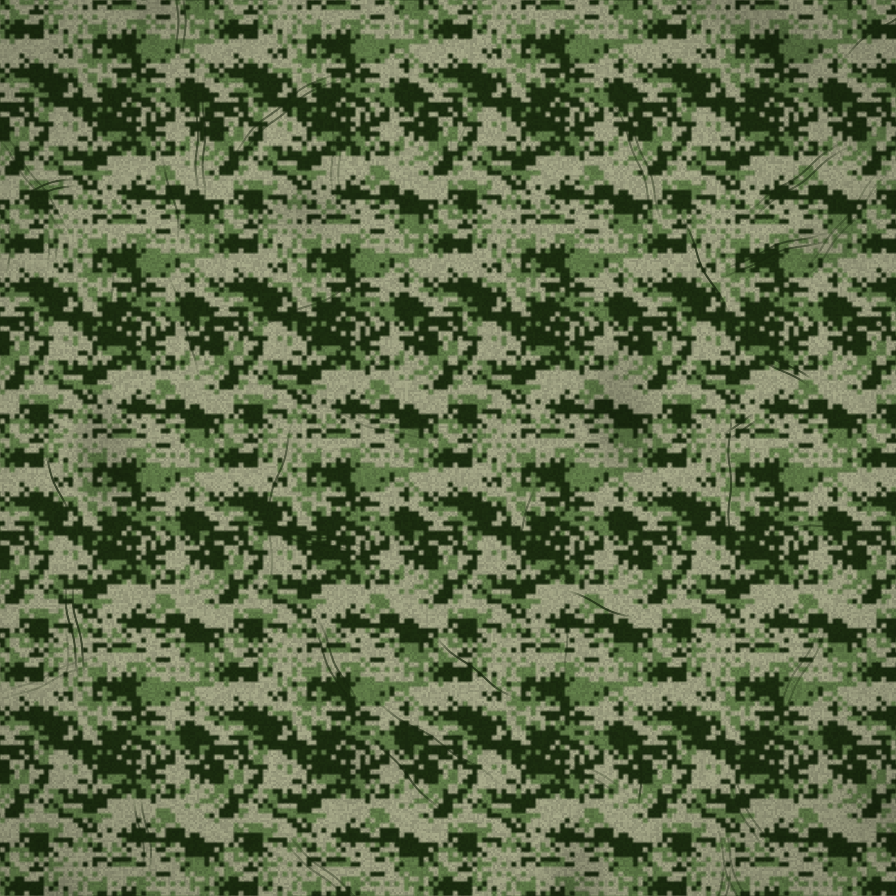
Reproduce this texture procedurally as a WebGL 2 fragment shader.

```glsl
#version 300 es
precision highp float;
// Worn digital camouflage cloth: small square cells take their colour from two
// wrapped layers of cellular noise, looked up with a jitter for ragged edges.
// Thread grain, smudges, thin creases and a soft edge shade are laid over it.

uniform vec2 u_resolution;
out vec4 outColor;

const float TAU = 6.2831853;
const float CELLS = 184.0;      // square cells across the canvas
const float TILE = 44.0;        // cells in one repeat of the print
const float THREADS = 400.0;    // threads across the canvas
const int CREASES = 48;

const vec3 DARK = vec3(0.11, 0.18, 0.065);
const vec3 GREEN = vec3(0.38, 0.49, 0.285);
const vec3 SAND = vec3(0.635, 0.645, 0.52);

float hash(vec2 p, float salt) {
    vec3 q = fract(vec3(p.xyx) * vec3(0.1031, 0.1030, 0.0973) + salt * 0.137);
    q += dot(q, q.yzx + 33.33);
    return fract((q.x + q.y) * q.z);
}

// Value of the seed nearest to p, on a grid that wraps with the tile.
float patchValue(vec2 p, vec2 grid, float salt) {
    vec2 q = p / TILE * grid;
    vec2 base = floor(q);
    float nearest = 1e3, value = 0.0;
    for (int j = -1; j <= 1; j++) {
        for (int i = -1; i <= 1; i++) {
            vec2 site = base + vec2(i, j);
            vec2 id = mod(site, grid);
            vec2 seed = vec2(hash(id, salt), hash(id, salt + 1.7));
            float d = length(site + seed - q);
            if (d < nearest) {
                nearest = d;
                float spread = dot(id, vec2(0.7549, 0.5698));
                value = fract(spread + 0.7 * hash(id, salt + 3.1) + salt * 0.37);
            }
        }
    }
    return value;
}

// Slanted broad patches, broken up by short flecks and single cells.
float blotch(vec2 p, float speck, float salt) {
    vec2 slanted = vec2(p.x + p.y, p.y);
    return 0.45 * patchValue(slanted, vec2(5.0, 9.0), salt)
         + 0.42 * patchValue(p, vec2(13.0, 25.0), salt + 5.0)
         + 0.13 * speck;
}

vec3 cellColour(vec2 cell) {
    vec2 id = mod(cell, TILE);
    vec2 jitter = vec2(hash(id, 21.0), hash(id, 22.0)) - 0.5;
    vec2 p = id + 0.5 + jitter * vec2(3.6, 1.6);
    if (blotch(p, hash(id, 23.0), 2.0) < 0.405) return DARK;
    return blotch(p, hash(id, 24.0), 11.0) < 0.458 ? GREEN : SAND;
}

// Square cells with softened borders.
vec3 camouflage(vec2 uv, float pixel) {
    vec2 p = uv * CELLS - 0.5;
    vec2 cell = floor(p);
    float soft = clamp(pixel * CELLS, 0.5, 1.0);
    vec2 w = clamp((fract(p) - 0.5) / soft + 0.5, 0.0, 1.0);
    vec3 low = mix(cellColour(cell), cellColour(cell + vec2(1, 0)), w.x);
    vec3 high = mix(cellColour(cell + vec2(0, 1)), cellColour(cell + 1.0), w.x);
    return mix(low, high, w.y);
}

// Uneven brightness of the single threads.
float threadGrain(vec2 uv) {
    vec2 thread = floor(uv * THREADS);
    return mix(0.86, 1.04, hash(thread, 31.0));
}

// Sparse dark clouds from layered sines.
float smudge(vec2 uv) {
    vec2 p = uv * 9.0;
    p += 0.9 * sin(p.yx * 1.3 + vec2(0.4, 2.1));
    float s = sin(p.x * 1.1 + 0.7) * sin(p.y * 1.4 + 1.9)
            + 0.5 * sin(p.x * 2.3 - p.y * 1.7);
    return smoothstep(0.6, 1.5, s);
}

// One bent hairline, or a pair of them when gap is above zero.
float crease(vec2 p, float angle, float span, float bend, float gap, float width) {
    float c = cos(angle), s = sin(angle);
    vec2 q = vec2(c * p.x + s * p.y, c * p.y - s * p.x);
    float wobble = 0.0015 * sin(q.x * 90.0 + angle * 7.0);
    float d = abs(abs(q.y - bend * q.x * q.x - wobble) - gap);
    float taper = 1.0 - smoothstep(0.3 * span, span, abs(q.x));
    return taper * (1.0 - smoothstep(0.3 * width, width, d));
}

float creases(vec2 uv, float pixel) {
    float total = 0.0;
    for (int i = 0; i < CREASES; i++) {
        vec2 id = vec2(i, 7.0);
        vec2 centre = vec2(hash(id, 1.0), hash(id, 2.0));
        float upright = step(0.65, hash(id, 3.0));
        float angle = mix(hash(id, 4.0) * TAU, TAU * 0.25, upright);
        float span = mix(0.02, 0.10, hash(id, 5.0));
        float bend = (hash(id, 6.0) - 0.5) * 4.0 * (1.0 - upright);
        float gap = 0.004 * step(0.5, hash(id, 8.0));
        float ink = mix(0.2, 0.75, hash(id, 9.0));
        float line = crease(uv - centre, angle, span, bend, gap, max(0.0018, pixel));
        total = max(total, ink * line);
    }
    return total;
}

void main() {
    float pixel = 1.0 / min(u_resolution.x, u_resolution.y);
    vec2 uv = gl_FragCoord.xy * pixel;
    vec2 edge = abs(gl_FragCoord.xy / u_resolution - 0.5) * 2.0;
    vec3 colour = camouflage(uv, pixel) * threadGrain(uv);
    colour *= 1.0 - 0.14 * smudge(uv);
    colour *= 1.0 - 0.12 * smoothstep(0.8, 1.35, length(edge));
    colour = mix(colour, DARK * 0.8, creases(uv, pixel));
    outColor = vec4(colour, 1.0);
}
```
